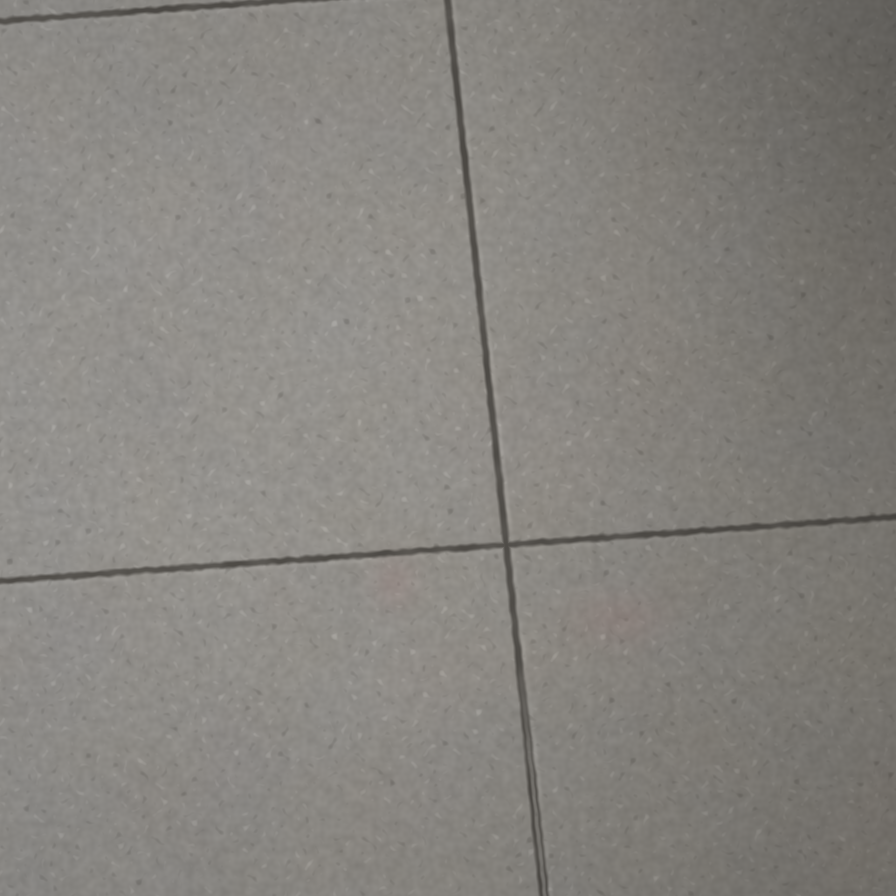
This texture is drawn by a Shadertoy shader. Its source:

```glsl
const vec2  CROSSING    = vec2(0.565, 0.392);   // where two joints meet
const vec2  TILE_SIZE   = vec2(0.66, 0.625);
const vec2  SKEW        = vec2(0.108, -0.0716); // lean of the upright and level joints
const vec2  JOINT_HALF  = vec2(0.0036, 0.0033);
const float JOINT_BLUR  = 0.0024;
const float JOINT_WEAR  = 0.0020;
const float RIM_LIGHT   = 0.050;
const float GRAIN       = 0.050;
const float SPECK       = 0.070;
const float BLOTCH      = 0.020;
const float TILE_VARY   = 0.008;
const vec3  STONE       = vec3(0.578, 0.567, 0.546);
const vec3  GROUT       = vec3(0.305, 0.293, 0.275);
const vec3  PINK_STAIN  = vec3(0.018, -0.010, -0.006);
const vec3  COOL_TINT   = vec3(-0.006, 0.000, 0.012);

float hash(vec2 p) {
    vec3 q = fract(vec3(p.xyx) * 0.1031);
    q += dot(q, q.yzx + 33.33);
    return fract((q.x + q.y) * q.z);
}

vec2 gradientAt(vec2 cell) {
    float angle = 6.28318 * hash(cell + 117.0);
    return vec2(cos(angle), sin(angle));
}

float gradientNoise(vec2 p) {
    vec2 i = floor(p), f = fract(p);
    vec2 w = f * f * f * (f * (f * 6.0 - 15.0) + 10.0);
    vec2 e = vec2(0.0, 1.0);
    float low  = mix(dot(gradientAt(i), f),
                     dot(gradientAt(i + e.yx), f - e.yx), w.x);
    float high = mix(dot(gradientAt(i + e), f - e),
                     dot(gradientAt(i + 1.0), f - 1.0), w.x);
    return mix(low, high, w.y);
}

float fbm(vec2 p) {
    float sum = 0.0, amp = 0.6;
    for (int i = 0; i < 4; i++) {
        sum += amp * gradientNoise(p);
        p = mat2(1.6, 1.2, -1.2, 1.6) * p + 7.3;
        amp *= 0.55;
    }
    return sum;
}

// Light falls off to the right, most of all in the upper corner
float lighting(vec2 p) {
    float side   = smoothstep(0.35, 1.15, p.x);
    float corner = smoothstep(0.55, 1.15, p.x) * smoothstep(0.1, 0.9, p.y);
    float top    = smoothstep(0.6, 1.1, p.y);
    float bottom = 1.0 - smoothstep(-0.1, 0.45, p.y);
    return 1.0 - 0.18 * side - 0.14 * corner - 0.07 * top - 0.09 * bottom;
}

float softSpot(vec2 p, vec2 centre, vec2 radius) {
    vec2 d = (p - centre) / radius;
    return exp(-dot(d, d));
}

vec3 stoneColour(vec2 p, vec2 tile) {
    vec3 colour = STONE + TILE_VARY * (hash(tile + 31.0) - 0.5);
    colour += BLOTCH * fbm(p * 6.0);
    colour += COOL_TINT * (0.5 - p.x + fbm(p * 9.0 + 40.0));

    // Fine grain, with sparse pale and dark specks
    mat2 turn = mat2(0.8, 0.6, -0.6, 0.8);
    colour += GRAIN * (0.6 * gradientNoise(turn * p * 62.0) + 0.65 * gradientNoise(p * 130.0 + 9.0));
    float speck = gradientNoise(turn * p * 100.0 + 60.0);
    colour += SPECK * (smoothstep(0.30, 0.65, speck) - smoothstep(0.30, 0.65, -speck));

    // Faint stains
    float stain = softSpot(p, vec2(0.69, 0.31), vec2(0.05, 0.03))
                + softSpot(p, vec2(0.44, 0.35), vec2(0.025, 0.03))
                + 0.5 * max(fbm(p * 5.0 + 20.0), 0.0);
    return colour + PINK_STAIN * stain;
}

void mainImage(out vec4 fragColor, in vec2 fragCoord) {
    vec2 p = fragCoord / iResolution.xy;
    float blur = max(JOINT_BLUR, 0.75 / iResolution.y);

    // Leaning tile grid
    vec2 q = p - CROSSING;
    vec2 grid = q + SKEW * q.yx;
    vec2 tile = floor(grid / TILE_SIZE);
    vec2 offset = grid - TILE_SIZE * round(grid / TILE_SIZE);
    offset += JOINT_WEAR * vec2(0.6 * gradientNoise(p * 70.0), gradientNoise(p * 95.0 + 30.0));

    // The upright joint widens and splits around a pale core lower down
    float split = 1.0 - smoothstep(-0.32, -0.08, grid.y);
    vec2 halfWidth = JOINT_HALF + vec2(0.0016 * split, 0.0);
    vec2 joint = 1.0 - smoothstep(halfWidth - blur, halfWidth + blur, abs(offset));
    float core = 1.0 - smoothstep(0.0004, 0.0012 + blur, abs(offset.x - 0.0008));
    joint.x *= 1.0 - 0.75 * split * core;
    joint *= 0.92 + 0.25 * vec2(gradientNoise(p * 30.0 + 11.0), gradientNoise(p * 34.0 + 51.0));
    float jointMask = clamp(max(joint.x, joint.y), 0.0, 1.0);

    // Worn bright rims beside the joints
    vec2 rimGap = (offset - vec2(1.0, -1.0) * (halfWidth + 0.0032)) / 0.0024;
    vec2 rim = exp(-rimGap * rimGap);
    float wear = 0.7 + 0.9 * gradientNoise(p * 24.0 + 80.0);

    vec3 colour = stoneColour(p, tile) + RIM_LIGHT * wear * max(rim.x, 0.6 * rim.y);
    colour *= lighting(p);
    vec3 grout = GROUT * mix(1.0, lighting(p), 0.5);
    fragColor = vec4(mix(colour, grout, jointMask), 1.0);
}
```
